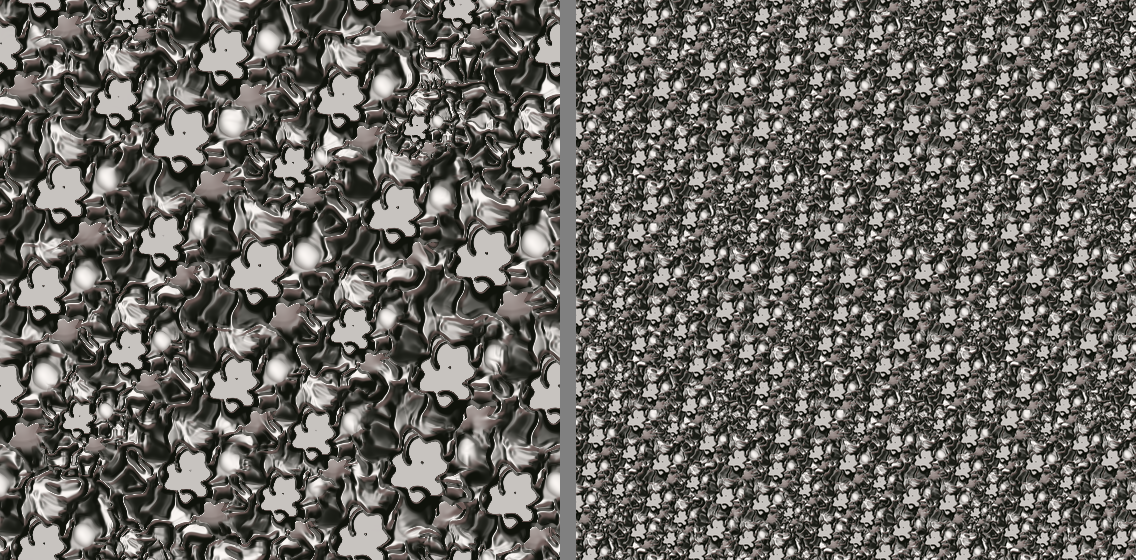
Left, the tile; right, the same tile 3 across and 3 down.
Write a Shadertoy shader that draws this pattern.

```glsl
// Crumpled liquid-chrome relief: 29 jagged flat islands per tile among folded metal worms.
#define STAMPS 29.0                 // islands per tile, must equal 5*5 + 2*2
#define UNIT 0.087                  // size of one island unit on the canvas
#define JITTER 0.36                 // island displacement, in lattice cells
#define SMALLEST 0.42               // scale of the smallest island
#define LARGEST 1.08                // scale of the largest island
#define FOLDS 10.0                  // density of the metal folds
#define RELIEF 0.10                 // height of the folds
#define PLATEAU 0.055               // height of the flat islands
#define INK vec3(0.06, 0.07, 0.045)
#define BROWN vec3(0.42, 0.35, 0.335)
#define SILVER vec3(0.56, 0.545, 0.53)
#define PALE vec3(0.78, 0.763, 0.75)

const float TAU = 6.2831853;
// Square lattice turned so that it closes after one whole tile.
const mat2 LATTICE = mat2(5.0, 2.0, -2.0, 5.0);

float hash(ivec2 cell) {
    uint n = uint(cell.x) * 1597334673u ^ uint(cell.y) * 3812015801u;
    n = (n ^ (n >> 16)) * 2246822519u;
    n = (n ^ (n >> 13)) * 3266489917u;
    return float((n ^ (n >> 16)) >> 8) / 16777216.0;
}

float noise(vec2 p) {
    ivec2 i = ivec2(floor(p));
    vec2 f = fract(p);
    f = f * f * f * (f * (f * 6.0 - 15.0) + 10.0);
    return mix(mix(hash(i), hash(i + ivec2(1, 0)), f.x),
               mix(hash(i + ivec2(0, 1)), hash(i + ivec2(1, 1)), f.x), f.y);
}

// Distance to a circular arc centred on the direction "aim".
float arc(vec2 p, float radius, float aim, float spread) {
    float a = atan(p.y, p.x) - aim;
    a = aim + clamp(a - TAU * round(a / TAU), -spread, spread);
    return length(p - radius * vec2(cos(a), sin(a)));
}

// Jagged island with two hooked cuts and two pits.
float island(vec2 p) {
    float a = atan(p.y, p.x);
    float d = length(p * vec2(1.05, 0.83)) - 0.5 - 0.07 * sin(7.0 * a + 1.0) - 0.04 * sin(4.0 * a);
    d = max(d, 0.075 - arc(p - vec2(0.04, 0.34), 0.31, 2.6, 1.25));
    d = max(d, 0.07 - arc(p - vec2(-0.02, -0.6), 0.2, 0.1, 1.9));
    d = max(d, 0.03 - length(p - vec2(0.07, 0.14)));
    return max(d, 0.08 - length(p - vec2(0.39, -0.19)));
}

// Height of one island and the metal around it, in island units.
float metal(vec2 p, float drift) {
    vec2 swirl = vec2(noise(p * 2.1 + 17.0), noise(p * 2.1 + 53.0)) - 0.5;
    vec2 w = p + 0.4 * swirl + 0.3 * drift;
    float folds = noise(w * vec2(2.5, 1.9) + 80.0) + 0.25 * noise(w * 5.5 + 130.0);
    float h = RELIEF * sin(FOLDS * folds);
    vec2 q = p + 0.12 * swirl;

    // Bright dome, downward-facing brown flank, pale shoulder
    vec2 e = q - vec2(1.0, 0.28);
    h = mix(h, 0.11 - 0.8 * dot(e, e), smoothstep(0.42, 0.24, length(e)));
    e = q - vec2(0.62, -0.95);
    float star = length(e) + 0.07 * sin(5.0 * atan(e.y, e.x));
    h = mix(h, 0.12 + 0.65 * e.y - 0.25 * e.x * e.x, smoothstep(0.42, 0.28, star));
    e = (q - vec2(-0.35, 0.92)) * vec2(1.3, 0.8);
    h = mix(h, 0.08 - 0.3 * e.x, smoothstep(0.32, 0.14, length(e)));

    // Flat top inside a dark groove
    float d = island(p + 0.06 * swirl);
    h -= 0.11 * exp(-pow((d - 0.07) / 0.055, 2.0));
    return mix(PLATEAU, h, smoothstep(0.0, 0.06, d));
}

// Blended surface: x = height, y = local scale.
vec2 surface(vec2 uv) {
    vec2 g = LATTICE * (uv - vec2(0.456, 0.5));
    vec2 base = round(g);
    float height = 0.0, scale = 0.0, total = 0.0, power = 0.0;
    for (int y = -2; y <= 2; y++)
    for (int x = -2; x <= 2; x++) {
        vec2 cell = base + vec2(x, y);
        int id = int(mod(cell.x + 12.0 * cell.y, STAMPS));   // wraps with the tile
        float r = hash(ivec2(id, 401));
        vec2 shift = JITTER * (vec2(hash(ivec2(id, 211)), hash(ivec2(id, 307))) - 0.5);
        float size = mix(SMALLEST, LARGEST, sqrt(r));
        vec2 p = (g - cell - shift) * LATTICE / (STAMPS * UNIT * size);
        float w = exp(-2.5 * dot(p, p));
        if (w < 1e-8) continue;
        height += w * metal(p, r);
        scale += w * size;
        total += w;
        power += w * w;
    }
    return vec2(height / sqrt(power), scale / total);
}

// Reflection of a pale sky, dark walls and a brown floor.
vec3 chrome(vec2 slope, float height) {
    float m = length(slope);
    vec2 n = -slope / (0.35 + m);
    vec3 wall = mix(INK, SILVER, 0.75 * smoothstep(0.15, 0.9, dot(n, vec2(0.6, 0.8))));
    wall = mix(wall, BROWN, smoothstep(0.1, 0.75, -n.y + 0.2 * n.x));
    vec3 sky = PALE + 0.2 * smoothstep(PLATEAU, RELIEF, height);
    vec3 color = mix(wall, sky, exp(-2.4 * m * m));
    color += 0.14 * exp(-pow((m - 0.35) / 0.2, 2.0)) * max(n.y + 0.3 * n.x, 0.0);
    return mix(INK, color, smoothstep(-0.12, 0.03, height));
}

void mainImage(out vec4 fragColor, in vec2 fragCoord) {
    vec2 uv = fragCoord / iResolution.xy;
    const vec2 STEP = vec2(0.0014, 0.0);
    vec2 s = surface(uv);
    vec2 slope = vec2(surface(uv + STEP.xy).x, surface(uv + STEP.yx).x) - s.x;
    slope *= UNIT * s.y / STEP.x;
    fragColor = vec4(clamp(chrome(slope, s.x), 0.0, 1.0), 1.0);
}
```
